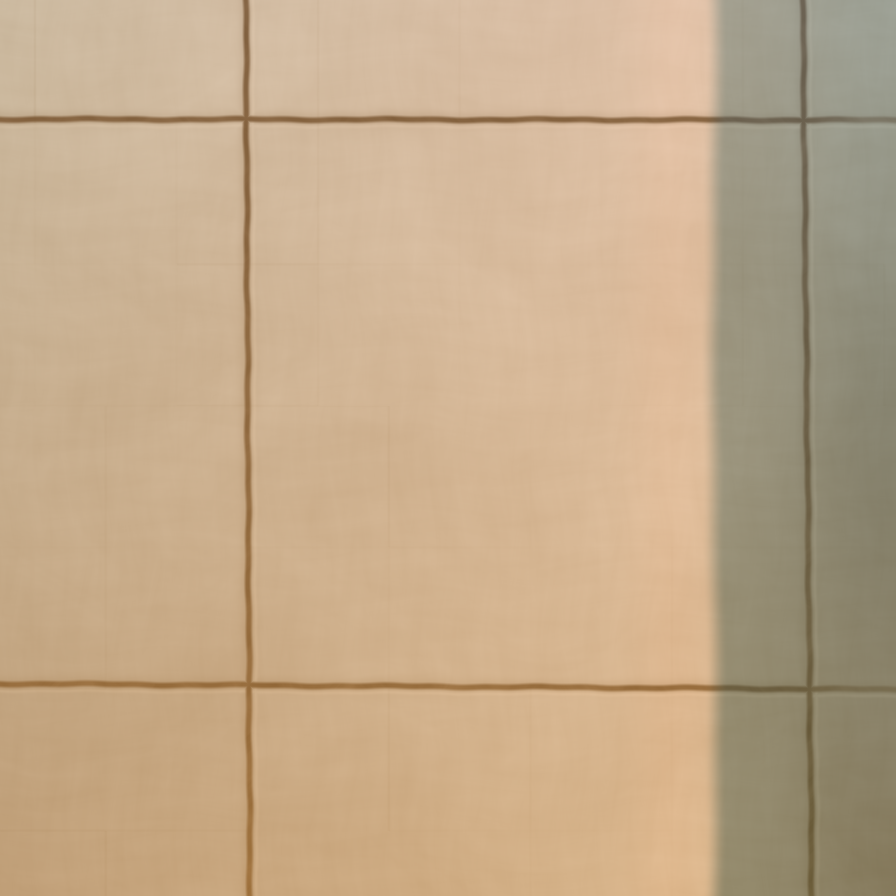
Write a three.js fragment shader that draws this texture.

```glsl
// Large beige wall tiles with brown grout, warm light and a soft shadow band on the right.
#define GRID_ORIGIN vec2(0.279, 0.237)
#define GRID_PITCH vec2(0.627, 0.630)
#define GROUT_HALF_WIDTH 0.0031
#define GROUT_SOFTNESS 0.0022
#define SHADOW_EDGE 0.797
#define SHADOW_SOFTNESS 0.013
#define SEAM_PITCH 0.158
#define SEAM_STRENGTH 0.022
#define MOTTLE_STRENGTH 0.016
#define WEAVE_STRENGTH 0.007

varying vec2 vUv;

float hash(vec2 p) {
  return fract(sin(dot(p, vec2(127.1, 311.7))) * 4375.85);
}

// Layered, warped sines, about -1 to 1
float sineNoise(vec2 p) {
  float sum = 0.0;
  float weight = 0.5;
  for (int i = 0; i < 5; i++) {
    p += 0.7 * sin(p.yx * 1.3 + float(i) * 1.9);
    sum += weight * sin(p.x) * cos(p.y);
    p = mat2(0.8, 0.6, -0.6, 0.8) * p * 1.75 + 2.3;
    weight *= 0.62;
  }
  return sum;
}

// Bilinear blend of four corner colours
vec3 cornerBlend(vec3 bl, vec3 br, vec3 tl, vec3 tr, vec2 t) {
  return mix(mix(bl, br, t.x), mix(tl, tr, t.x), t.y);
}

// Signed distance to the nearest grout line on each axis, slightly skewed
vec2 groutDistance(vec2 p) {
  vec2 origin = GRID_ORIGIN - vec2(0.0045, 0.0065) * p.yx;
  vec2 pitch = GRID_PITCH + vec2(-0.0055, 0.0055) * p.yx;
  vec2 wobble = 0.0006 * sin(p.yx * 37.0 + 1.0) + 0.0004 * sin(p.yx * 113.0);
  vec2 cell = (p - origin + wobble) / pitch;
  return (fract(cell + 0.5) - 0.5) * pitch;
}

// Faint staggered seams, broken up cell by cell
float seams(vec2 p) {
  float lower = 1.0 - step(0.547, p.y);
  vec2 q = (p - vec2(0.039 + 0.5 * SEAM_PITCH * lower, 0.073)) / SEAM_PITCH;
  vec2 nearest = floor(q + 0.5);
  vec2 dist = abs(q - nearest) * SEAM_PITCH;
  vec2 line = 1.0 - smoothstep(0.0003, 0.0024, dist);
  float across = hash(vec2(nearest.x, floor(q.y)));
  float down = hash(vec2(floor(q.x) + 9.0, nearest.y));
  float fade = mix(1.0, 0.35, smoothstep(0.2, 0.65, p.x));
  return dot(line, vec2(across, 0.7 * down)) * fade;
}

void main() {
  vec2 p = vUv;

  // Lit and shaded tile colours
  vec3 lit = cornerBlend(vec3(0.75, 0.62, 0.465), vec3(0.85, 0.71, 0.545),
                         vec3(0.80, 0.73, 0.63), vec3(0.87, 0.755, 0.655),
                         vec2(clamp(p.x / 0.78, 0.0, 1.0), p.y));
  vec3 shaded = cornerBlend(vec3(0.575, 0.535, 0.415), vec3(0.53, 0.485, 0.37),
                            vec3(0.63, 0.615, 0.55), vec3(0.62, 0.635, 0.59),
                            vec2(smoothstep(0.80, 1.0, p.x), p.y));
  vec2 patchOffset = (p - vec2(1.0, 0.52)) / vec2(0.10, 0.24);
  shaded -= 0.045 * exp(-dot(patchOffset, patchOffset));

  // Shadow band with a slightly wavering soft edge
  float edge = SHADOW_EDGE + 0.002 * sin(p.y * 8.0) + 0.001 * sin(p.y * 29.0);
  float shadow = smoothstep(edge - SHADOW_SOFTNESS, edge + SHADOW_SOFTNESS, p.x);
  float rim = exp(-pow((p.x - edge + 0.05) / 0.045, 2.0));
  lit += vec3(0.018, 0.004, 0.0) * rim;
  vec3 color = mix(lit, shaded, shadow);

  // Cloudy mottling and stretched weave
  float mottle = sineNoise(p * vec2(10.0, 14.0));
  float weave = sineNoise(p * vec2(130.0, 22.0)) + sineNoise(p.yx * vec2(110.0, 18.0) + 5.0);
  vec3 wearTint = vec3(0.85, 1.0, 1.2);
  color += wearTint * (MOTTLE_STRENGTH * mottle + WEAVE_STRENGTH * weave);
  color -= wearTint * SEAM_STRENGTH * seams(p);

  // Grout core, soft stain and pale tile edges
  vec2 dist = groutDistance(p);
  vec2 core = 1.0 - smoothstep(GROUT_HALF_WIDTH - GROUT_SOFTNESS,
                               GROUT_HALF_WIDTH + GROUT_SOFTNESS, abs(dist));
  vec2 stain = exp(-pow(dist / 0.008, vec2(2.0)));
  vec2 bevel = exp(-pow((dist - vec2(0.0075, -0.0075)) / 0.0022, vec2(2.0)));
  float worn = mix(1.0, 0.6, smoothstep(0.90, 0.97, p.x));
  core.y *= worn;
  stain.y *= worn;
  vec3 groutLit = mix(vec3(0.61, 0.43, 0.22), vec3(0.49, 0.36, 0.23), p.y);
  vec3 groutShaded = mix(vec3(0.42, 0.36, 0.22), vec3(0.41, 0.37, 0.31), p.y);
  vec3 grout = mix(groutLit, groutShaded, shadow);
  grout += 0.035 * sineNoise(p * 45.0);
  color += 0.035 * max(bevel.x, bevel.y);
  color = mix(color, grout, 0.16 * max(stain.x, stain.y));
  color = mix(color, grout, 0.92 * max(core.x, core.y));

  gl_FragColor = vec4(clamp(color, 0.0, 1.0), 1.0);
}
```
